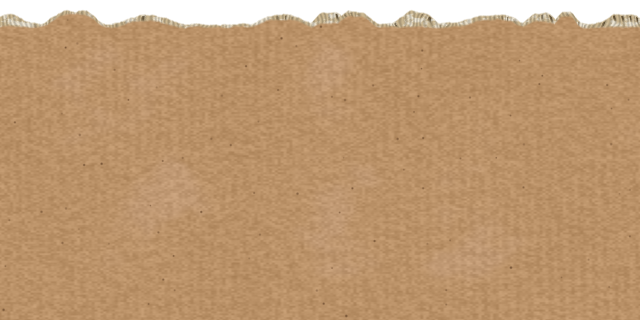
This texture is drawn by a WebGL 2 fragment shader. Its source:

```glsl
#version 300 es
precision highp float;

uniform vec2 u_resolution;
out vec4 outColor;

// Colours
const vec3 WHITE = vec3(1.0);
const vec3 KRAFT = vec3(0.73, 0.57, 0.405);
const vec3 KRAFT_PALE = vec3(0.76, 0.61, 0.48);
const vec3 PULP = vec3(0.80, 0.72, 0.57);
const vec3 PULP_LIGHT = vec3(0.93, 0.90, 0.83);
const vec3 FLUTE_DARK = vec3(0.36, 0.29, 0.18);
const vec3 SPECK = vec3(0.42, 0.29, 0.18);

// Lengths, in canvas heights
const float RIM_BASE = 0.926;
const float FACE_BASE = 0.915;
const float RIM_ROUGH = 0.016;
const float FACE_ROUGH = 0.010;
const float FLUTE_PITCH = 0.027;
const float RIB_PITCH = 0.034;
const float SPECK_CELL = 0.075;
const float SPECK_RADIUS = 0.0032;

// Strengths
const float GRAIN = 0.085;
const float FIBRE = 0.05;
const float RIB = 0.007;
const float MOTTLE = 0.03;
const float SPECK_CHANCE = 0.3;

// Torn hills: centre, half width, rim rise, face rise
const int HILL_COUNT = 11;
const vec4 HILLS[HILL_COUNT] = vec4[](
    vec4(0.01, 0.11, 0.028, 0.004), vec4(0.23, 0.11, 0.040, 0.040),
    vec4(0.46, 0.11, 0.024, 0.019), vec4(0.88, 0.11, 0.027, 0.023),
    vec4(1.03, 0.07, 0.036, 0.014), vec4(1.11, 0.08, 0.037, 0.034),
    vec4(1.30, 0.08, 0.038, 0.002), vec4(1.54, 0.12, 0.028, 0.023),
    vec4(1.69, 0.07, 0.034, 0.018), vec4(1.77, 0.05, 0.038, 0.034),
    vec4(1.95, 0.10, 0.029, 0.000));

float hash(vec2 p) {
    return fract(sin(dot(p, vec2(127.1, 311.7))) * 43758.5);
}

float noise(vec2 p) {
    vec2 cell = floor(p);
    vec2 f = fract(p);
    f = f * f * (3.0 - 2.0 * f);
    return mix(mix(hash(cell), hash(cell + vec2(1, 0)), f.x),
               mix(hash(cell + vec2(0, 1)), hash(cell + vec2(1, 1)), f.x), f.y);
}

float fbm(vec2 p) {
    float sum = 0.0;
    float weight = 0.5;
    for (int i = 0; i < 4; i++) {
        sum += weight * noise(p);
        p = p * 2.1 + 17.3;
        weight *= 0.5;
    }
    return sum / 0.9375;
}

// Heights of the torn rim (x) and of the brown face (y)
vec2 tornEdges(float x) {
    vec2 rise = vec2(0.0);
    for (int i = 0; i < HILL_COUNT; i++) {
        float d = abs(x - HILLS[i].x) / HILLS[i].y;
        rise = max(rise, HILLS[i].zw * (1.0 - smoothstep(0.2, 1.0, d)));
    }
    float rim = RIM_BASE + rise.x + RIM_ROUGH * (fbm(vec2(x * 38.0, 3.0)) - 0.5);
    float face = FACE_BASE + rise.y + FACE_ROUGH * (fbm(vec2(x * 45.0, 9.0)) - 0.5);
    return vec2(rim, min(face, rim - 0.004));
}

// Scattered dark flecks, one candidate per cell
float specks(vec2 p, float px) {
    vec2 cell = floor(p / SPECK_CELL);
    vec2 centre = (cell + 0.15 + 0.7 * vec2(hash(cell), hash(cell + 41.0))) * SPECK_CELL;
    float radius = SPECK_RADIUS * (0.5 + 0.6 * hash(cell + 7.0));
    float dot_ = 1.0 - smoothstep(radius - px, radius + px, length(p - centre));
    return dot_ * step(hash(cell + 83.0), SPECK_CHANCE) * (0.35 + 0.5 * hash(cell + 5.0));
}

vec3 kraftFace(vec2 p, float px) {
    float mottle = fbm(p * vec2(4.0, 5.0)) - 0.5;
    float grain = noise(p * vec2(110.0, 170.0)) - 0.5;
    float fibre = fbm(p * vec2(38.0, 95.0)) - 0.5;
    float rib = sin(6.2832 * p.x / RIB_PITCH + 2.0 * noise(p * 3.0));
    vec3 color = mix(KRAFT, KRAFT_PALE, 0.5 * smoothstep(0.1, 0.3, mottle));
    color += GRAIN * grain + FIBRE * fibre + RIB * rib + MOTTLE * mottle;
    return mix(color, SPECK, specks(p, px));
}

// Exposed inner layer with dark flute openings below the rim
vec3 pulpLayer(vec2 p, vec2 edges) {
    float depth = edges.x - p.y;
    float band = edges.x - edges.y;
    float shade = fbm(p * vec2(60.0, 80.0));
    vec3 color = mix(PULP, PULP_LIGHT, smoothstep(0.4, 0.75, shade));
    float slot = p.x / FLUTE_PITCH + 0.9 * noise(vec2(p.x * 25.0, p.y * 30.0));
    float opening = smoothstep(0.45, 0.95, sin(6.2832 * slot));
    float reach = smoothstep(0.003, 0.007, depth) * (1.0 - smoothstep(0.012, 0.026, depth));
    float openArea = smoothstep(0.009, 0.024, band) * smoothstep(0.3, 0.6, noise(vec2(p.x * 14.0, 2.0)));
    color = mix(color, FLUTE_DARK, 0.85 * opening * reach * openArea);
    color *= 0.91 + 0.09 * sin(12.566 * slot);
    return mix(color, PULP_LIGHT, 0.5 * (1.0 - smoothstep(0.0, 0.005, depth)));
}

void main() {
    vec2 p = gl_FragCoord.xy / u_resolution.y;
    float px = 1.0 / u_resolution.y;
    vec2 edges = tornEdges(p.x);

    // Layers from back to front
    vec3 color = mix(WHITE, pulpLayer(p, edges), smoothstep(-px, px, edges.x - p.y));
    float faceCover = smoothstep(-px - 0.002, px + 0.002, edges.y - p.y);
    color = mix(color, kraftFace(p, px), faceCover);

    outColor = vec4(clamp(color, 0.0, 1.0), 1.0);
}
```
